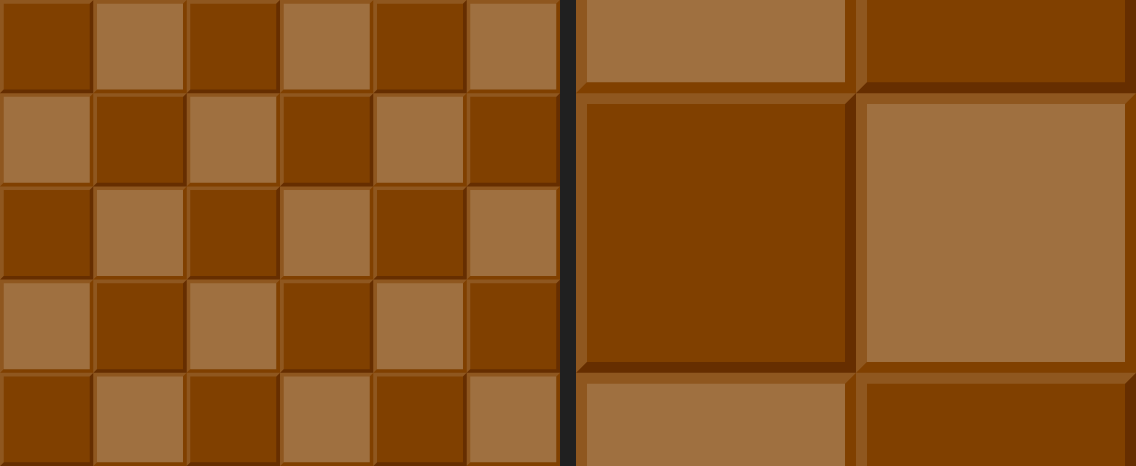
Left, the full canvas; right, a detail of the centre.
A WebGL 1 fragment shader for this pattern:

```glsl
precision highp float;

uniform vec2 u_resolution;

const vec2 TILE_COUNT = vec2(6.0, 5.0);
const float BEVEL_WIDTH = 0.039;
const int SAMPLES = 4;

const vec3 DARK_FACE = vec3(0.50, 0.25, 0.00);
const vec3 LIGHT_FACE = vec3(0.624, 0.439, 0.25);
const vec3 HIGHLIGHT = vec3(0.56, 0.34, 0.12);
const vec3 DARK_SHADOW = vec3(0.40, 0.18, 0.00);
const vec3 LIGHT_SHADOW = vec3(0.50, 0.25, 0.00);

// 0 on dark squares, 1 on light squares
float checker(vec2 cell) {
    return mod(cell.x + cell.y, 2.0);
}

// Distance from a point in the unit tile to its nearest side
float edgeDistance(vec2 p) {
    vec2 d = min(p, 1.0 - p);
    return min(d.x, d.y);
}

// Flat face with a mitred bevel, lit from the upper left
vec3 bevelledTile(vec2 p, vec3 face, vec3 highlight, vec3 shadow, float width) {
    vec3 bevel = mix(shadow, highlight, step(p.x, p.y));
    return mix(bevel, face, step(width, edgeDistance(p)));
}

vec3 board(vec2 uv, vec2 count) {
    vec2 grid = uv * count;
    float isLight = checker(floor(grid));
    vec3 face = mix(DARK_FACE, LIGHT_FACE, isLight);
    vec3 shadow = mix(DARK_SHADOW, LIGHT_SHADOW, isLight);
    return bevelledTile(fract(grid), face, HIGHLIGHT, shadow, BEVEL_WIDTH);
}

void main() {
    // Average a grid of samples inside each pixel to smooth the edges
    vec3 sum = vec3(0.0);
    for (int j = 0; j < SAMPLES; j++) {
        for (int i = 0; i < SAMPLES; i++) {
            vec2 offset = (vec2(float(i), float(j)) + 0.5) / float(SAMPLES) - 0.5;
            sum += board((gl_FragCoord.xy + offset) / u_resolution, TILE_COUNT);
        }
    }
    gl_FragColor = vec4(sum / float(SAMPLES * SAMPLES), 1.0);
}
```
